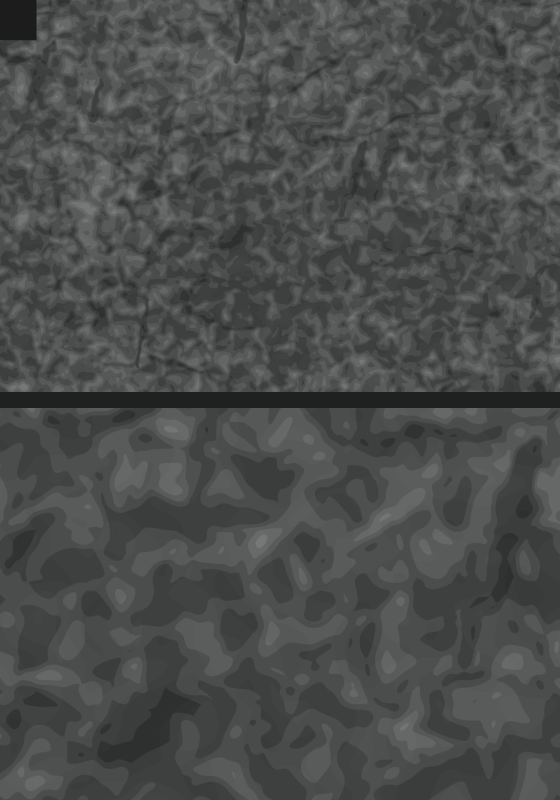
Top, the full canvas; bottom, a detail of the centre.
A WebGL 2 fragment shader for this texture:

```glsl
#version 300 es
precision highp float;
// Dark grey rock face in flat tonal patches, with slanted gouges, thin cracks and a black corner block.

#define MEAN_TONE 0.311
#define TONE_STEP 0.052
#define BROAD_AMOUNT 0.06
#define MEDIUM_AMOUNT 0.085
#define GRAIN_AMOUNT 0.165
#define DETAIL_AMOUNT 0.105
#define GRAIN_SCALE 27.0
#define CRACK_DEPTH 0.065
#define GOUGE_COUNT 11
#define GOUGE_TONE 0.19
#define BLOCK_SIZE vec2(0.0933, 0.1026)
#define BLOCK_TONE 0.11

uniform vec2 u_resolution;
out vec4 fragColor;

vec2 hash2(vec2 p) {
    vec3 q = fract(p.xyx * vec3(0.1031, 0.1030, 0.0973));
    q += dot(q, q.yzx + 33.33);
    return fract((q.xx + q.yz) * q.zy);
}

float cornerSlope(vec2 cell, vec2 offset) {
    return dot(normalize(hash2(cell) * 2.0 - 0.999), offset);
}

// Gradient noise, roughly -0.7 to 0.7
float noise(vec2 p) {
    vec2 cell = floor(p), f = fract(p);
    vec2 u = f * f * f * (f * (f * 6.0 - 15.0) + 10.0);
    vec2 e = vec2(1.0, 0.0);
    float low = mix(cornerSlope(cell, f), cornerSlope(cell + e, f - e), u.x);
    float high = mix(cornerSlope(cell + e.yx, f - e.yx), cornerSlope(cell + 1.0, f - 1.0), u.x);
    return mix(low, high, u.y);
}

vec2 noise2(vec2 p) {
    return vec2(noise(p), noise(p + vec2(37.3, 91.7)));
}

// Broken thin lines that follow the zero level of a noise field
float crack(vec2 p, float width) {
    float line = 1.0 - smoothstep(0.0, width, abs(noise(p)));
    return line * smoothstep(-0.05, 0.25, noise(p * 0.8 + 17.4));
}

// Short tapered strokes, steep and leaning to the right
float gouges(vec2 p, float aspect) {
    float cover = 0.0;
    for (int i = 0; i < GOUGE_COUNT; i++) {
        vec2 a = hash2(vec2(float(i) + 3.0, 11.0));
        vec2 b = hash2(vec2(float(i) + 5.0, 47.0));
        vec2 center = vec2((float(i) + a.x) / float(GOUGE_COUNT) * aspect, a.y);
        vec2 along = normalize(vec2(mix(0.15, 0.5, b.x), 1.0));
        float halfLength = mix(0.05, 0.13, b.y);
        vec2 d = p - center;
        float t = clamp(dot(d, along), -halfLength, halfLength);
        float width = mix(0.007, 0.014, b.x) * (1.0 - 0.4 * abs(t) / halfLength);
        float stroke = 1.0 - smoothstep(width * 0.5, width * 1.8, length(d - along * t));
        cover = max(cover, stroke * mix(0.45, 1.0, a.x));
    }
    return cover;
}

float rockTone(vec2 p, float aspect) {
    vec2 bent = p + 0.035 * noise2(p * 7.0) + 0.016 * noise2(p * 24.0 + 5.0);
    vec2 ragged = p + 0.020 * noise2(p * 19.0 + 63.0);

    // Broad light and shade
    float tone = MEAN_TONE + BROAD_AMOUNT * noise(bent * 3.2 + 8.6);
    vec2 shade = (bent - vec2(0.60 * aspect, 0.27)) / vec2(0.30, 0.22);
    vec2 light = (bent - vec2(0.26 * aspect, 0.70)) / vec2(0.38, 0.24);
    tone += 0.018 * exp(-dot(light, light)) - 0.032 * exp(-dot(shade, shade));

    // Lumps and flakes
    tone += MEDIUM_AMOUNT * noise(bent * vec2(10.0, 12.0) + 21.3);
    tone += GRAIN_AMOUNT * noise(ragged * GRAIN_SCALE * vec2(0.92, 1.12) + 4.1);
    tone += DETAIL_AMOUNT * noise(ragged * GRAIN_SCALE * 1.9 + 52.9);
    tone = max(tone, 0.232);

    // Level cracks and steep cracks
    vec2 leaning = vec2(bent.x - 0.35 * bent.y, bent.y);
    float cracks = max(crack(bent * vec2(2.6, 5.0) + 31.7, 0.055),
                       0.8 * crack(leaning * vec2(6.0, 2.2) + 73.1, 0.065));
    tone -= CRACK_DEPTH * cracks;

    float gouge = gouges(p + 0.022 * noise2(p * 9.0) + 0.014 * noise2(p * 34.0), aspect);
    return clamp(mix(tone, GOUGE_TONE, 0.75 * gouge), 0.18, 0.46);
}

// Rounds to whole steps with edges one pixel wide
float posterize(float x) {
    float w = clamp(fwidth(x), 0.001, 1.0);
    return floor(x) + clamp((fract(x) - 0.5) / w + 0.5, 0.0, 1.0);
}

void main() {
    vec2 p = gl_FragCoord.xy / u_resolution.y;
    float aspect = u_resolution.x / u_resolution.y;
    float tone = 0.245 + TONE_STEP * posterize((rockTone(p, aspect) - 0.245) / TONE_STEP);

    // Faint flat facets that split the main tones
    vec2 facet = p + 0.02 * noise2(p * 21.0 + 14.0);
    tone += 0.010 * posterize(3.2 * noise(facet * GRAIN_SCALE * 0.8 + 81.5));
    vec3 color = tone + vec3(-0.005, 0.006, 0.002);

    // Flat block in the upper left corner
    vec2 inside = (BLOCK_SIZE - vec2(p.x, 1.0 - p.y)) * u_resolution.y + 0.5;
    color = mix(color, vec3(BLOCK_TONE), clamp(min(inside.x, inside.y), 0.0, 1.0));
    fragColor = vec4(color, 1.0);
}
```
